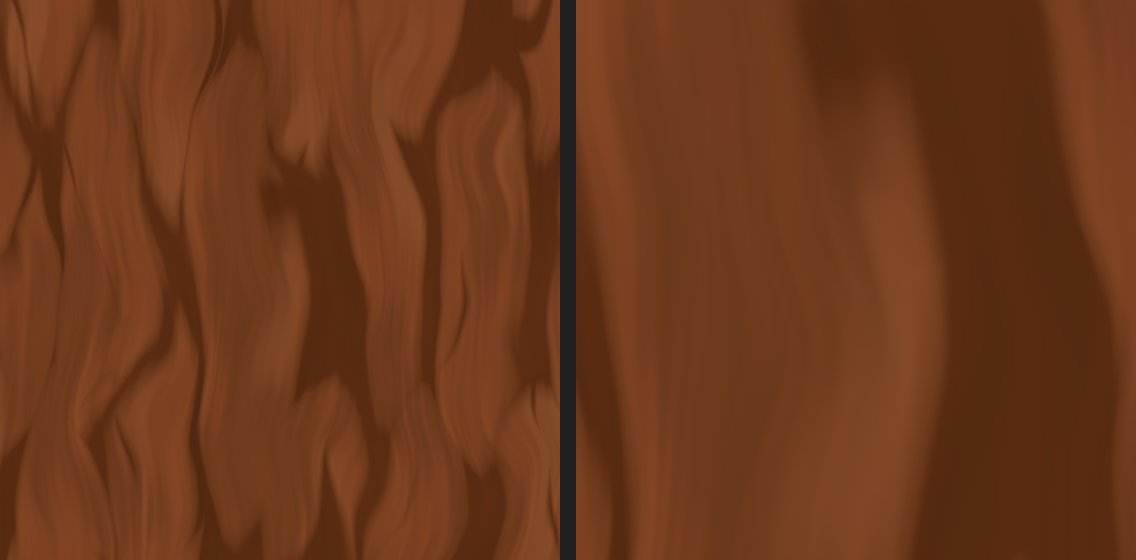
Left, the full canvas; right, a detail of the centre.
A Shadertoy shader for this texture:

```glsl
vec2 hash2(vec2 p) {
    p = vec2(dot(p, vec2(127.1, 311.7)), dot(p, vec2(269.5, 183.3)));
    return fract(sin(p) * 43758.5);
}

float gradientNoise(vec2 p) {
    vec2 cell = floor(p), f = fract(p);
    vec2 u = f * f * f * (f * (f * 6.0 - 15.0) + 10.0);
    vec2 o = vec2(0.0, 1.0);
    float a = dot(hash2(cell) * 2.0 - 1.0, f);
    float b = dot(hash2(cell + o.yx) * 2.0 - 1.0, f - o.yx);
    float c = dot(hash2(cell + o.xy) * 2.0 - 1.0, f - o.xy);
    float d = dot(hash2(cell + o.yy) * 2.0 - 1.0, f - o.yy);
    return mix(mix(a, b, u.x), mix(c, d, u.x), u.y);
}

// Three nearest distances among staggered, tall spindle-shaped cells
vec3 barkCells(vec2 p) {
    vec2 base = floor(p);
    vec3 near = vec3(9.0);
    for (int j = -2; j <= 2; j++) {
        for (int i = -2; i <= 2; i++) {
            vec2 id = base + vec2(i, j);
            vec2 jitter = vec2(0.45, 0.35) * (hash2(id) - 0.5);
            vec2 seed = id + vec2(0.5 * mod(id.y, 2.0), 0.0) + jitter;
            float d = length((seed - p) * vec2(1.0, 0.55));
            if (d < near.x) near = vec3(d, near.xy);
            else if (d < near.y) near = vec3(near.x, d, near.y);
            else near.z = min(near.z, d);
        }
    }
    return near;
}

void mainImage(out vec4 fragColor, in vec2 fragCoord) {
    vec2 uv = fragCoord / iResolution.y;

    // Wavy grain that every layer follows
    vec2 grain = uv;
    grain.x += 0.09 * gradientNoise(uv * vec2(4.0, 3.2) + 7.0);
    grain.x += 0.03 * gradientNoise(uv * vec2(9.0, 7.0) + 31.0);
    float streak = gradientNoise(grain * vec2(38.0, 3.5))
                 + 0.6 * gradientNoise(grain * vec2(85.0, 6.0) + 13.0);
    float bristle = gradientNoise(grain * vec2(130.0, 9.0) + 3.0);

    // Cracks: tapering between cells, swelling where they fork
    vec3 near = barkCells(grain * vec2(4.7, 2.0) + vec2(3.0, 5.0));
    float gap = near.y - near.x + 0.08 * streak;
    float width = -0.01 + 0.5 * gradientNoise(uv * vec2(4.2, 3.0) + 19.0)
                + 0.19 * exp(-4.5 * (near.z - near.x));
    float shoulder = 1.0 - smoothstep(width, width + 0.13, gap);
    float crack = 1.0 - smoothstep(width - 0.04, width + 0.035, gap);

    // Thin side splits that fade to points
    float split = abs(gradientNoise(grain * vec2(6.0, 1.8) + 83.0)) + 0.012 * streak;
    float splitWidth = 0.22 * gradientNoise(uv * vec2(6.0, 3.5) + 97.0) - 0.015;
    shoulder = max(shoulder, 1.0 - smoothstep(splitWidth, splitWidth + 0.035, split));
    crack = max(crack, 1.0 - smoothstep(splitWidth - 0.015, splitWidth + 0.01, split));

    // Broad patches of painted wood with soft stroke edges
    float patches = gradientNoise(grain * vec2(5.5, 2.4) + 43.0);
    float tone = smoothstep(-0.2, 0.12, patches + 0.3 * streak);
    vec3 color = mix(vec3(0.44, 0.23, 0.112), vec3(0.494, 0.258, 0.136), tone);

    // Pale, long brush strokes
    float stroke = gradientNoise(grain * vec2(9.0, 2.1) + 71.0) + 0.15 * streak;
    float pale = smoothstep(0.15, 0.32, stroke);
    color = mix(color, vec3(0.52, 0.295, 0.165), 0.75 * pale);
    color *= 1.0 + 0.06 * streak + 0.035 * bristle;

    // Shaded shoulders, then the dark crack floor
    float depth = gradientNoise(grain * vec2(7.0, 3.0) + 57.0);
    vec3 floorColor = vec3(0.345, 0.167, 0.07) * (1.0 + 0.12 * depth + 0.07 * streak);
    color = mix(color, vec3(0.4, 0.206, 0.097), 0.8 * shoulder);
    color = mix(color, floorColor, crack);

    fragColor = vec4(color, 1.0);
}
```
